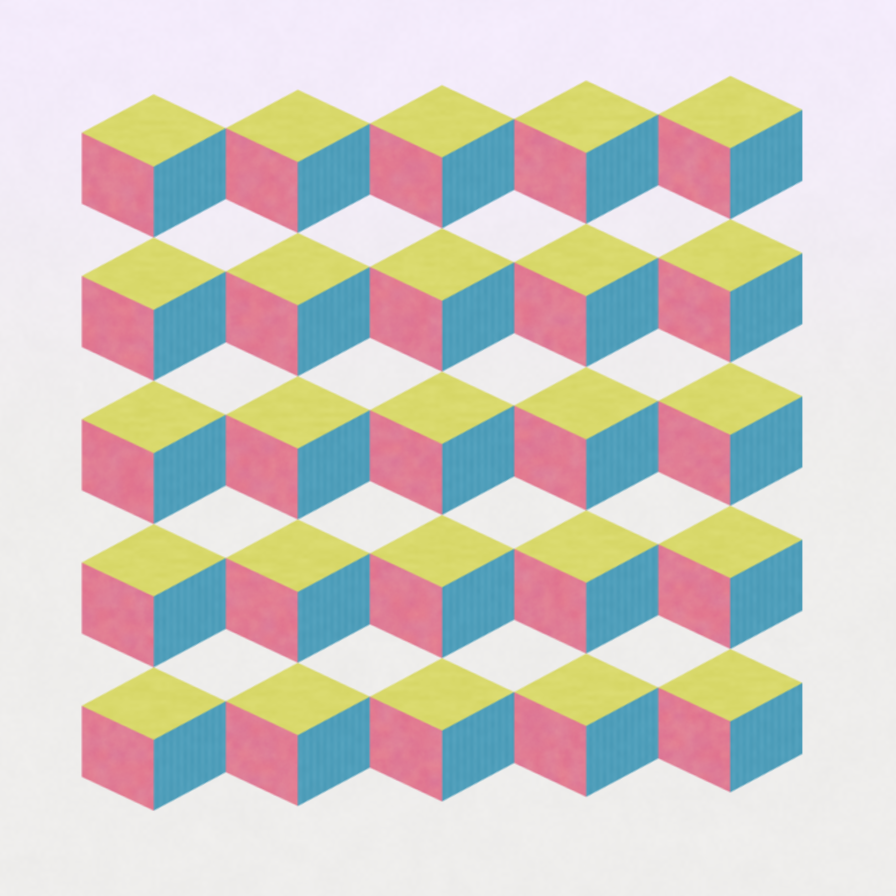
Give the GLSL for this pattern, as a Shadertoy shader.

```glsl
// A five by five block of isometric cubes in three flat inks on pale paper.
// Each cell is split into cube faces by sloped lines, with a slight upward shear;
// edges are averaged over a small footprint and value noise adds printed grain.

#define COUNT 5.0                      // cubes across and down
#define ORIGIN vec2(0.0911, 0.1055)    // lower left of the block
#define PITCH vec2(0.1609, 0.1599)     // cell size
#define SHEAR 0.0318                   // rise per unit of width
#define RHOMB 0.2525                   // half height of the lid, in cells
#define SOFTNESS 0.0026                // width of the edge blur
#define LID_COLOR vec3(0.850, 0.850, 0.420)
#define LEFT_COLOR vec3(0.880, 0.485, 0.580)
#define RIGHT_COLOR vec3(0.310, 0.620, 0.730)
#define PAPER_LOW vec3(0.934, 0.930, 0.924)
#define PAPER_HIGH vec3(0.956, 0.922, 0.985)
#define GRAIN 1.0                      // strength of all print texture

float hash(vec2 p) {
    vec3 q = fract(p.xyx * vec3(0.1031, 0.1030, 0.0973));
    q += dot(q, q.yzx + 33.33);
    return fract((q.x + q.y) * q.z);
}

// Smooth value noise in -1..1
float noise(vec2 p) {
    vec2 i = floor(p), f = fract(p);
    f = f * f * (3.0 - 2.0 * f);
    float low = mix(hash(i), hash(i + vec2(1, 0)), f.x);
    float high = mix(hash(i + vec2(0, 1)), hash(i + vec2(1, 1)), f.x);
    return 2.0 * mix(low, high, f.y) - 1.0;
}

float fbm(vec2 p) {
    float sum = 0.0, gain = 0.5;
    for (int i = 0; i < 4; i++) {
        sum += gain * noise(p);
        p = mat2(1.6, 1.2, -1.2, 1.6) * p + 7.3;
        gain *= 0.5;
    }
    return sum;
}

// Face hit at a point: x = lid, y = left side, z = right side
vec3 cubeFace(vec2 p) {
    p.y -= SHEAR * (p.x - ORIGIN.x - 0.5 * COUNT * PITCH.x);
    vec2 grid = (p - ORIGIN) / PITCH;
    if (any(lessThan(grid, vec2(0))) || any(greaterThan(grid, vec2(COUNT)))) return vec3(0);
    vec2 cell = fract(grid);
    float slope = RHOMB * abs(2.0 * cell.x - 1.0);
    float sideTop = 1.0 - 2.0 * RHOMB + slope;
    if (cell.y < slope || cell.y > 1.0 - slope) return vec3(0);
    if (cell.y > sideTop) return vec3(1, 0, 0);
    return cell.x < 0.5 ? vec3(0, 1, 0) : vec3(0, 0, 1);
}

// Share of each face within a small square around the point
vec3 faceCoverage(vec2 p, float width) {
    const int N = 5;
    vec3 sum = vec3(0);
    for (int y = 0; y < N; y++)
        for (int x = 0; x < N; x++)
            sum += cubeFace(p + width * ((vec2(x, y) + 0.5) / float(N) - 0.5));
    return sum / float(N * N);
}

vec3 paper(vec2 p) {
    float tint = smoothstep(0.45, 1.0, p.y + 0.03 * noise(p * 4.0));
    vec3 color = mix(PAPER_LOW, PAPER_HIGH, tint);
    float fibre = fbm(p * vec2(34.0, 26.0) + 2.0 * fbm(p * 9.0));
    return color + GRAIN * (0.008 * fibre + 0.004 * noise(p * 210.0));
}

void mainImage(out vec4 fragColor, in vec2 fragCoord) {
    float size = min(iResolution.x, iResolution.y);
    vec2 p = (fragCoord - 0.5 * iResolution.xy) / size + 0.5;
    vec3 cover = faceCoverage(p, max(SOFTNESS, 1.2 / size));

    // Lid: faint streaks lying across
    float streak = noise(p * vec2(50.0, 190.0)) + 0.5 * noise(p * vec2(170.0, 240.0));
    vec3 lid = LID_COLOR + GRAIN * streak * vec3(0.010, 0.010, 0.020);

    // Left side: mottled, shifting between warm and lilac
    float mottle = fbm(p * 95.0);
    vec3 left = LEFT_COLOR + GRAIN * (mottle * vec3(0.015, 0.050, 0.015)
              + noise(p * 70.0 + 19.0) * vec3(-0.012, 0.008, 0.020));

    // Right side: fine upright stripes broken into dashes
    float stripe = cos(6.2832 * p.x / 0.0078) * (0.7 + 0.3 * noise(p * vec2(130.0, 200.0)));
    vec3 right = RIGHT_COLOR + GRAIN * (stripe * vec3(0.020, 0.012, 0.010)
               + 0.008 * noise(p * 120.0));

    float bare = 1.0 - cover.x - cover.y - cover.z;
    vec3 color = bare * paper(p) + cover.x * lid + cover.y * left + cover.z * right;
    fragColor = vec4(clamp(color, 0.0, 1.0), 1.0);
}
```
